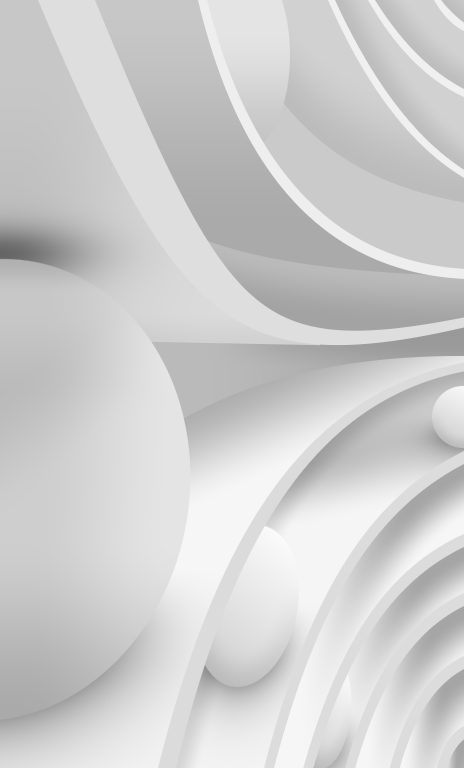
This background is drawn by a WebGL 2 fragment shader. Its source:

```glsl
#version 300 es
precision highp float;
// Pale abstract architecture: nested curved shells with bright rims, smooth eggs and
// one large ovoid. Each rim is a signed conic arc; shells are painted back to front
// in soft greys, on a canvas taken as 768 units tall.
uniform vec2 u_resolution;
out vec4 outColor;

float cross2(vec2 a, vec2 b) { return a.x * b.y - a.y * b.x; }

// Antialiased coverage of a signed distance, positive inside
float cover(float d) { return clamp(d * u_resolution.y / 768.0 + 0.5, 0.0, 1.0); }

// Approximate distance to the conic from a to c with control point b and weight w;
// positive on the chord side
float conic(vec2 p, vec2 a, vec2 b, vec2 c, float w) {
  vec2 e = a - b, g = c - b, q = p - b;
  float area = cross2(e, g);
  float u = cross2(q, g) / area, v = cross2(e, q) / area, m = 1.0 - u - v;
  if (u + v < 0.0) return -1000.0;
  vec2 gu = vec2(g.y, -g.x) / area, gv = vec2(-e.y, e.x) / area;
  vec2 grad = -2.0 * m * (gu + gv) - 4.0 * w * w * (v * gu + u * gv);
  return (4.0 * w * w * u * v - m * m) / max(length(grad), 1e-5);
}

// Coordinates inside an ellipse: length 1 lies on its outline
vec2 ovoid(vec2 p, vec2 centre, vec2 radii, float shear) {
  vec2 q = p - centre;
  q.x += shear * q.y;
  return q / radii;
}

// Paint an egg lit from the upper right
float paintEgg(float tone, vec2 n, float size) {
  float r = length(n);
  float lit = 0.90 + 0.03 * n.x - 0.06 * n.y - 0.06 * smoothstep(0.5, 1.0, r) * smoothstep(-0.4, 0.8, n.y);
  return mix(tone, lit, cover((1.0 - r) * size));
}

// Contact shadow below an egg
float contact(vec2 n, float size) {
  return exp(-max(length(n) - 1.0, 0.0) * size / 16.0) * smoothstep(-0.1, 0.9, n.y);
}

// Large ovoid, its wall and floor
float backdrop(vec2 p) {
  float tone = 0.81 + 0.06 * smoothstep(60.0, 320.0, p.x + 0.3 * p.y);
  tone -= 0.03 * smoothstep(60.0, 240.0, p.y) * smoothstep(150.0, 20.0, p.x);
  tone -= 0.27 * exp(-pow((p.y - 254.0) / 27.0, 2.0) - pow(p.x / 85.0, 2.0));
  tone -= 0.03 * smoothstep(310.0, 345.0, p.y);

  // Wedge between the upper shell and the lit floor
  float wedge = min(1.0, cover(p.y - 342.0 - 0.02 * (p.x - 160.0)) + cover(p.x - 320.0));
  float shade = mix(0.77, 0.71, smoothstep(190.0, 420.0, p.x));
  shade -= 0.04 * smoothstep(370.0, 342.0, p.y) * smoothstep(200.0, 300.0, p.x);
  tone = mix(tone, shade, wedge);

  // Floor brightens away from the wedge
  float ground = conic(p, vec2(190, 415), vec2(300, 355), vec2(466, 356), 1.0);
  float fall = p.y - 415.0 + 0.45 * (p.x - 190.0);
  float lit = mix(0.73, 0.955, smoothstep(-10.0, 100.0, fall));
  vec2 n = ovoid(p, vec2(-8, 490), vec2(198, 231), 0.05);
  float r = length(n);
  lit -= 0.27 * exp(-max(r - 1.0, 0.0) * 200.0 / 34.0) * smoothstep(560.0, 690.0, p.y);
  tone = mix(tone, lit, cover(ground));

  // Ovoid with a diagonal terminator
  float body = 0.77 + 0.06 * smoothstep(-0.2, 0.08, 0.32 * n.x + 0.46 * n.y);
  body += 0.07 * smoothstep(0.2, 0.95, n.x) - 0.11 * smoothstep(0.2, 1.0, n.y);
  body += 0.04 * smoothstep(-0.4, -0.8, n.y) - 0.07 * smoothstep(-0.85, -1.0, n.y);
  return mix(tone, body, cover((1.0 - r) * 195.0));
}

// Shells sweeping from the top to the right
float upperShells(float tone, vec2 p) {
  float outer = conic(p, vec2(38, 0), vec2(201, 389), vec2(466, 327), 1.8);
  float inner = conic(p, vec2(95, 0), vec2(242, 362), vec2(466, 317), 2.15);
  float wall = mix(0.81, 0.72, smoothstep(0.0, 240.0, p.y));
  float crease = p.y - 240.0 - 40.0 * (1.0 - exp(-(p.x - 205.0) / 110.0));
  float hollow = mix(wall, mix(0.77, 0.70, smoothstep(0.0, 50.0, crease)), cover(crease));
  tone = mix(mix(tone, 0.88, cover(outer)), hollow, cover(inner));

  outer = conic(p, vec2(198, 0), vec2(262, 270), vec2(466, 279), 1.0);
  inner = conic(p, vec2(207, 0), vec2(272, 258), vec2(466, 269), 1.0);
  crease = p.y - 105.0 - 115.0 * (1.0 - exp(-(p.x - 285.0) / 95.0));
  hollow = mix(mix(0.84, 0.775, smoothstep(-90.0, 0.0, crease)), 0.82, cover(crease));
  vec2 n = ovoid(p, vec2(240, 55), vec2(50, 100), 0.0);
  hollow = mix(hollow, 0.90 - 0.10 * smoothstep(-0.3, 1.0, n.y), cover((1.0 - length(n)) * 50.0));
  tone = mix(mix(tone, 0.93, cover(outer)), hollow, cover(inner));

  float starts[3] = float[](328.0, 368.0, 434.0);
  float ends[3] = float[](179.0, 98.0, 32.0);
  for (int i = 0; i < 3; i++) {
    vec2 a = vec2(starts[i], 0), c = vec2(466, ends[i]);
    vec2 b = vec2(mix(a.x, c.x, 0.42), 0.74 * c.y);
    outer = conic(p, a, b, c, 1.0);
    inner = conic(p, a + vec2(7, 0), b + vec2(6, -8), c - vec2(0, 8), 1.0);
    hollow = mix(0.78, 0.84, smoothstep(0.0, 30.0, inner));
    tone = mix(mix(tone, 0.935, cover(outer)), hollow, cover(inner));
  }
  return tone;
}

// Shells rising from the bottom to the right
float lowerShells(float tone, vec2 p) {
  float outer = conic(p, vec2(158, 768), vec2(249, 405), vec2(466, 362), 1.1);
  float inner = conic(p, vec2(176, 768), vec2(262, 410), vec2(466, 371), 1.08);
  float fall = p.y - 480.0 + 0.22 * (p.x - 290.0);
  float hollow = mix(mix(0.76, 0.82, smoothstep(300.0, 450.0, p.x)), 0.95, smoothstep(-15.0, 50.0, fall));
  hollow *= mix(0.9, 1.0, smoothstep(0.0, 25.0, inner));
  vec2 egg = ovoid(p, vec2(247, 606), vec2(51, 81), 0.12);
  vec2 ball = ovoid(p, vec2(463, 417), vec2(31), 0.0);
  hollow -= 0.24 * contact(egg, 55.0) + 0.17 * contact(ball, 31.0);
  hollow = paintEgg(paintEgg(hollow, egg, 55.0), ball, 31.0);
  tone = mix(mix(tone, 0.87, cover(outer)), hollow, cover(inner));

  float ends[5] = float[](450.0, 533.0, 592.0, 655.0, 725.0);
  for (int i = 0; i < 5; i++) {
    float k = float(i);
    vec2 a = vec2(264.0 + 38.0 * k + 1.3 * k * k, 768), c = vec2(466, ends[i]);
    vec2 b = vec2(mix(a.x, c.x, 0.32), mix(c.y, a.y, 0.21));
    outer = conic(p, a, b, c, 1.1);
    inner = conic(p, a + vec2(10, 0), b + vec2(8, 12), c + vec2(0, 13), 1.1);
    float shadow = smoothstep(46.0, 6.0, inner) * smoothstep(0.15, 0.75, (p.x - a.x) / (466.0 - a.x));
    hollow = 0.955 - 0.25 * shadow;
    if (i == 1) {
      egg = ovoid(p, vec2(325, 712), vec2(26, 57), 0.08);
      hollow = paintEgg(hollow - 0.22 * contact(egg, 30.0), egg, 30.0);
    }
    tone = mix(mix(tone, 0.875, cover(outer)), hollow, cover(inner));
  }
  return tone;
}

void main() {
  vec2 p = vec2(gl_FragCoord.x, u_resolution.y - gl_FragCoord.y) * 768.0 / u_resolution.y;
  float tone = lowerShells(upperShells(backdrop(p), p), p);
  // Final contrast around middle grey
  outColor = vec4(vec3(0.8 + 1.28 * (tone - 0.825)), 1.0);
}
```
